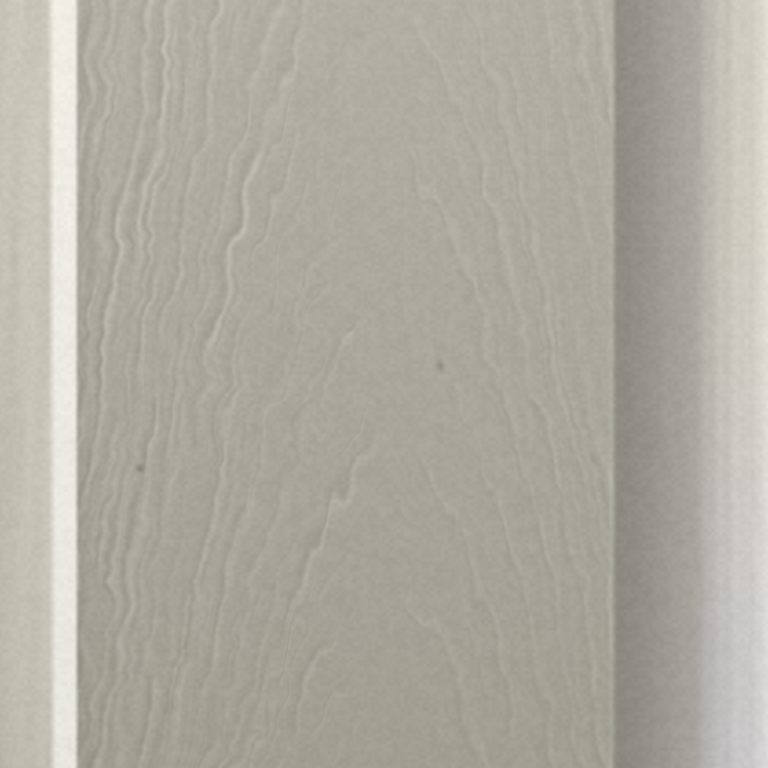
A Shadertoy shader for this texture:

```glsl
// Painted door panel with embossed cathedral wood grain between vertical mouldings
#define ARCH_CENTRE 0.50
#define ARCH_PERIOD 0.182
#define ARCH_PHASE 0.40
#define ARCH_CURVE 10.0
#define RIDGE_WIDTH 0.0056
#define RELIEF 0.058
#define PAINT_NOISE 0.030
#define STRIP_LEFT 0.066
#define PANEL_LEFT 0.100
#define PANEL_RIGHT 0.800
#define MOULD_LEFT 0.912

float hash(vec2 p) {
    return fract(sin(dot(p, vec2(127.1, 311.7))) * 43758.5453);
}

float noise(vec2 p) {
    vec2 i = floor(p), f = fract(p);
    f = f * f * (3.0 - 2.0 * f);
    return mix(mix(hash(i), hash(i + vec2(1, 0)), f.x),
               mix(hash(i + vec2(0, 1)), hash(i + vec2(1, 1)), f.x), f.y);
}

// Soft step whose blur never falls below one pixel
float edge(float at, float x, float blur) {
    float w = max(blur, 1.0 / iResolution.x);
    return smoothstep(at - w, at + w, x);
}

float bump(float x, float width) {
    return exp(-x * x / (width * width));
}

// One family of nested arches, lit from the right and broken along its length
float archRelief(vec2 p, float period, float width, float breaks, float seed) {
    float side = p.x - ARCH_CENTRE;
    float d = sqrt(side * side + 0.0001);
    float slope = 0.5 + 2.0 * ARCH_CURVE * d;
    float level = (p.y + 0.5 * d + ARCH_CURVE * d * d) / period - ARCH_PHASE + 0.5;
    float id = floor(level);
    float s = (fract(level) - 0.5) * period / sqrt(1.0 + slope * slope);
    float w = width * (0.65 + 0.7 * noise(vec2(id * 5.1 + seed, p.y * 21.0)));
    float t = s / w * clamp(side / 0.03, -1.0, 1.0);
    float arm = id * 7.3 + seed + (side > 0.0 ? 3.7 : 0.0);
    float along = 0.65 * noise(vec2(arm, p.y * breaks))
                + 0.35 * noise(vec2(arm, p.y * breaks * 3.3 + 8.0));
    float strength = smoothstep(0.25, 0.7, along) * (0.6 + 0.4 * hash(vec2(id, seed)));
    // The crowns of the arches are worn
    strength *= mix(0.35, 1.0, smoothstep(0.015, 0.05, d));
    return (1.35 * t + 0.15) * bump(s, w) * strength;
}

float woodRelief(vec2 uv) {
    vec2 p = uv;
    // Slow wander, then two octaves of ragged edge
    p.x += 0.022 * (noise(uv * vec2(4.0, 6.0) + 2.0) - 0.5);
    p.x += 0.013 * (noise(uv * vec2(14.0, 24.0) + 9.0) - 0.5);
    p.x += 0.007 * (noise(uv * vec2(36.0, 62.0) + 5.0) - 0.5);
    p.y += 0.050 * (noise(uv * vec2(60.0, 20.0) + 4.0) - 0.5);
    float d = abs(uv.x - ARCH_CENTRE);
    float relief = 1.1 * archRelief(p, ARCH_PERIOD, RIDGE_WIDTH, 7.0, 1.0);
    vec2 q = p + vec2(0.008 * noise(uv * vec2(9.0, 11.0)), 0.06);
    relief += 0.65 * smoothstep(0.03, 0.16, d)
            * archRelief(q, ARCH_PERIOD * 0.7, RIDGE_WIDTH * 0.8, 9.0, 5.0);
    // Thin broken strands that fill the gaps
    float patches = smoothstep(0.35, 0.65, noise(uv * vec2(8.0, 6.0) + 30.0));
    relief += 0.5 * patches * archRelief(q, ARCH_PERIOD * 0.47, RIDGE_WIDTH * 0.6, 15.0, 11.0);
    // Short upright pores, densest near the crowns
    vec2 porePos = p * vec2(95.0, 22.0);
    float pores = noise(porePos) - noise(porePos + vec2(0.6, 0.0));
    float poreMask = smoothstep(0.45, 0.75, noise(uv * vec2(10.0, 7.0) + 20.0));
    relief += 0.32 * pores * poreMask;
    return relief * mix(1.0, 0.55, smoothstep(0.46, 0.56, uv.x));
}

vec3 panelColour(vec2 uv) {
    vec3 c = mix(vec3(0.627, 0.622, 0.572), vec3(0.697, 0.687, 0.645), uv.y);
    c += RELIEF * woodRelief(uv);
    c -= 0.030 * bump(uv.x - PANEL_LEFT, 0.020);
    c += 0.035 * bump(uv.x - PANEL_RIGHT + 0.004, 0.004) * (1.0 - 0.6 * uv.y);
    // Two paint specks
    c -= 0.09 * bump(length((uv - vec2(0.573, 0.524)) * vec2(1.0, 0.7)), 0.0050);
    c -= 0.12 * bump(length(uv - vec2(0.182, 0.390)), 0.0048);
    return c;
}

vec3 leftTrim(vec2 uv) {
    vec3 c = mix(vec3(0.755, 0.740, 0.690), vec3(0.790, 0.780, 0.722), uv.y);
    float streak = noise(vec2(uv.x * 75.0 - uv.y * 2.0, uv.y * 5.0));
    c += 0.035 * (streak - 0.5) + 0.35 * (uv.x - 0.035);
    vec3 bright = mix(vec3(0.905, 0.900, 0.875), vec3(0.940, 0.935, 0.900), uv.y);
    return mix(c, bright, edge(STRIP_LEFT + 0.003 * (1.0 - uv.y), uv.x, 0.006));
}

vec3 grooveColour(vec2 uv) {
    float across = smoothstep(PANEL_RIGHT, MOULD_LEFT, uv.x);
    vec3 c = mix(vec3(0.555, 0.540, 0.510), vec3(0.655, 0.640, 0.615), across);
    return c + 0.02 * (uv.y - 0.4);
}

vec3 rightMoulding(vec2 uv) {
    float across = (uv.x - MOULD_LEFT) / (1.0 - MOULD_LEFT);
    vec3 tint = mix(vec3(0.750, 0.743, 0.742), vec3(0.772, 0.758, 0.720), smoothstep(0.0, 0.7, uv.y));
    float bands = 0.010 * sin(across * 27.0) - 0.035 * bump(across - 0.76, 0.06);
    return tint - 0.050 + 0.15 * across + bands;
}

void mainImage(out vec4 fragColor, in vec2 fragCoord) {
    vec2 uv = fragCoord / iResolution.xy;
    vec3 col = leftTrim(uv);
    col = mix(col, panelColour(uv), edge(PANEL_LEFT, uv.x, 0.004));
    col = mix(col, grooveColour(uv), edge(PANEL_RIGHT, uv.x, 0.005));
    col = mix(col, rightMoulding(uv), edge(MOULD_LEFT, uv.x, 0.018));
    // Fine mottling of the paint
    col += PAINT_NOISE * (noise(uv * 210.0) + 0.5 * noise(uv * 110.0) - 0.75);
    fragColor = vec4(clamp(col, 0.0, 1.0), 1.0);
}
```
